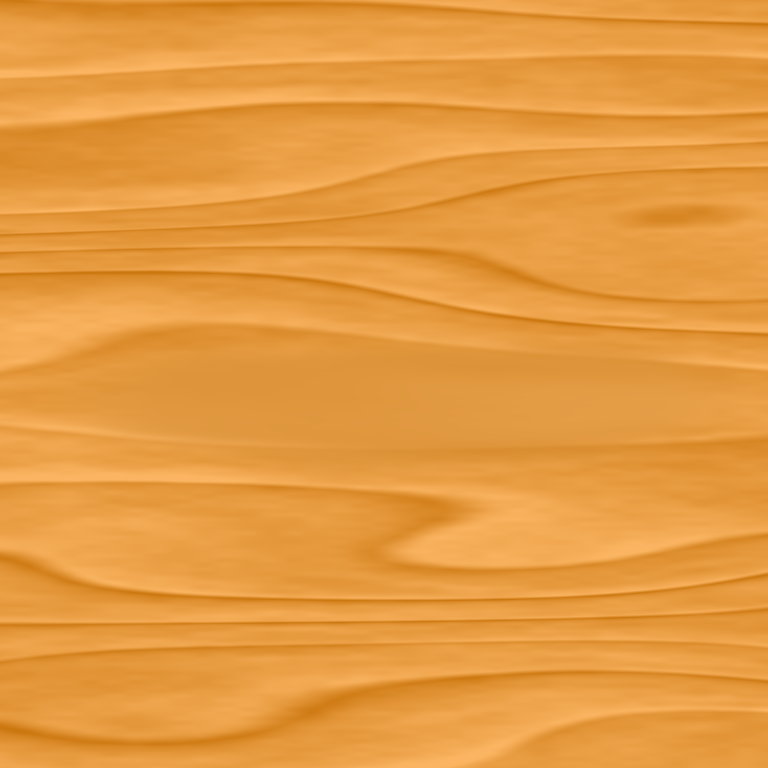
This texture is drawn by a WebGL 2 fragment shader. Its source:

```glsl
#version 300 es
precision highp float;
// Warm varnished wood with its grain running sideways. Layered sines bend a
// vertical ramp into growth rings, whose contours become paired dark and light
// lines; stretched noise adds fibres, and one soft worn patch calms the middle.

uniform vec2 u_resolution;
out vec4 fragColor;

const float RING_COUNT = 14.0;
const vec3 DARK_WOOD = vec3(0.835, 0.515, 0.125);
const vec3 LIGHT_WOOD = vec3(0.970, 0.690, 0.360);
const vec3 WORN_TINT = vec3(-0.022, -0.004, 0.012);

float hash(vec2 cell) {
    vec3 h = fract(vec3(cell.xyx) * 0.1031);
    h += dot(h, h.yzx + 33.33);
    return fract((h.x + h.y) * h.z);
}

float valueNoise(vec2 p) {
    vec2 cell = floor(p);
    vec2 f = fract(p);
    f = f * f * (3.0 - 2.0 * f);
    float low = mix(hash(cell), hash(cell + vec2(1.0, 0.0)), f.x);
    float high = mix(hash(cell + vec2(0.0, 1.0)), hash(cell + 1.0), f.x);
    return mix(low, high, f.y);
}

// Noise centred on zero, with its own frequency along and across the grain.
float streaks(vec2 p, vec2 frequency, float seed) {
    return valueNoise(p * frequency + seed) - 0.5;
}

// Long, shallow waves that bend the rings and close some into lenses.
float grainWarp(vec2 p) {
    float sum = 0.0;
    for (int i = 0; i < 5; i++) {
        float n = float(i);
        float side = mod(n, 2.0) * 2.0 - 1.0;
        vec2 wave = vec2(side * (1.5 + 0.7 * n), 9.0 + 6.5 * n);
        float bend = 0.4 * sin(4.0 * p.x + 3.0 * p.y + 2.3 * n);
        sum += 0.55 / (1.0 + 0.45 * n) * sin(dot(p, wave) + 1.9 * n + bend);
    }
    return sum;
}

// A dark seam at each ring boundary, followed by a fading light line.
float ringTone(float rings, float blur) {
    float phase = fract(rings);
    float edge = smoothstep(0.0, max(0.13, 1.5 * blur), phase);
    float light = edge * exp(-5.0 * phase);
    float dark = max(pow(phase, 9.0), 1.0 - edge);
    float lightGain = mix(0.25, 1.1, hash(vec2(floor(rings), 3.0)));
    float darkGain = mix(0.10, 0.75, hash(vec2(floor(rings + 0.5), 8.0)));
    return light * lightGain - dark * darkGain;
}

// Soft-edged ellipse: one inside, zero outside.
float softEllipse(vec2 p, vec2 centre, vec2 radius) {
    return 1.0 - smoothstep(0.65, 1.1, length((p - centre) / radius));
}

void main() {
    vec2 uv = gl_FragCoord.xy / u_resolution;
    float rings = RING_COUNT * uv.y + grainWarp(uv);
    vec2 flow = vec2(uv.x, mix(uv.y, rings / RING_COUNT, 0.6));

    // Broad bands, ring lines and fibres
    float broad = 0.36 * streaks(flow, vec2(1.6, 10.0), 4.0);
    float fibres = 0.30 * streaks(flow, vec2(5.0, 48.0), 17.0)
                 + 0.24 * streaks(flow, vec2(11.0, 95.0), 31.0)
                 + 0.16 * streaks(uv, vec2(34.0, 170.0), 53.0);
    float tone = 0.49 + broad + fibres + ringTone(rings, fwidth(rings));

    // Worn patch with only wide, faint streaks
    float ragged = 0.03 * streaks(uv, vec2(5.0, 40.0), 71.0);
    float worn = 0.9 * softEllipse(uv + ragged, vec2(0.53, 0.475), vec2(0.46, 0.095));
    float wornTone = 0.45 + 0.38 * streaks(flow, vec2(2.0, 26.0), 83.0)
                   + 0.20 * streaks(flow, vec2(3.0, 52.0), 97.0);
    tone = mix(tone, wornTone, worn);

    vec3 colour = mix(DARK_WOOD, LIGHT_WOOD, clamp(tone, -0.25, 1.1));
    fragColor = vec4(colour + WORN_TINT * worn, 1.0);
}
```
